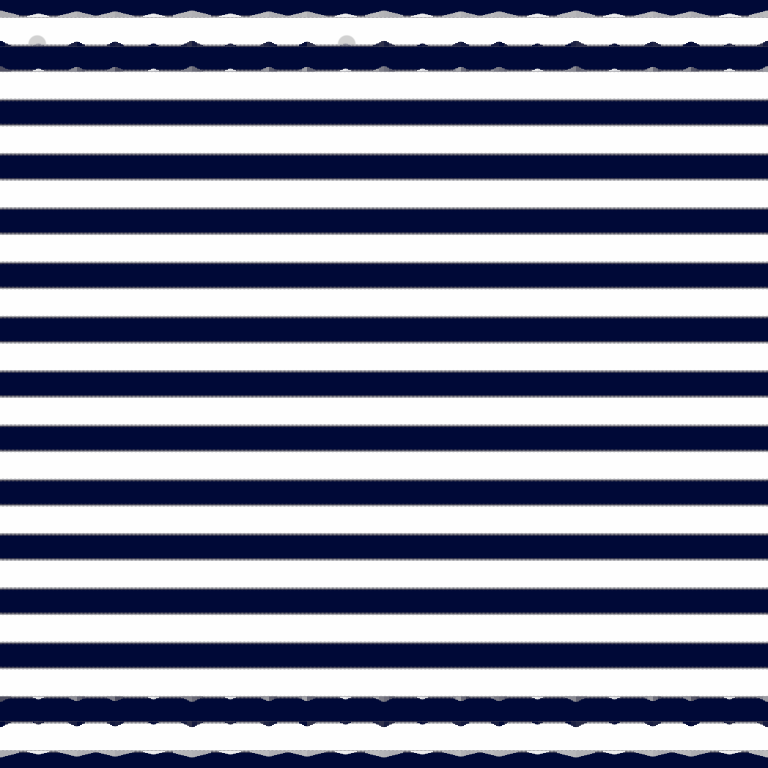
This pattern is drawn by a WebGL 2 fragment shader. Its source:

```glsl
#version 300 es
precision highp float;
// Navy and white horizontal stripes with chipped, scalloped wear near top and bottom.

uniform vec2 u_resolution;
out vec4 outColor;

const vec3 WHITE = vec3(0.995);
const vec3 NAVY = vec3(0.0, 0.035, 0.215);
const vec3 DARK_GRAY = vec3(0.24, 0.24, 0.32);
const vec3 LIGHT_GRAY = vec3(0.64, 0.64, 0.66);
const vec3 PALE_GRAY = vec3(0.82);

const float PITCH = 0.0707;        // distance between stripe centres
const float HALF_WIDTH = 0.0162;   // half of one stripe
const float SCALLOPS = 20.0;       // chips across the canvas

float hash(vec2 p) {
  return fract(sin(dot(p, vec2(127.1, 311.7))) * 4375.85);
}

// Chip size follows a mirrored rhythm of five: large, small, medium, medium, small.
float chipSize(float index) {
  float k = mod(index, 5.0);
  float fromLarge = min(k, 5.0 - k);
  return fromLarge < 0.5 ? 1.0 : (fromLarge < 1.5 ? 0.5 : 0.85);
}

// Stepped triangular profile, 0 to 1, for a chip of the given half width.
float chipProfile(float offset, float size, float halfWidth) {
  float stepped = (floor(abs(offset) * 14.0) + 0.35) / 14.0;
  float ragged = mix(abs(offset), stepped, 0.7);
  return size * max(0.0, 1.0 - ragged / (halfWidth * size));
}

// Soft edge: navy inside, two grays, white outside.
vec3 stripeColor(float dist, vec3 ground, float pixel) {
  float soft = max(0.0008, 0.5 * pixel);
  vec3 color = mix(NAVY, DARK_GRAY, smoothstep(-soft, soft, dist + 0.0016));
  color = mix(color, LIGHT_GRAY, smoothstep(-soft, soft, dist));
  return mix(color, ground, smoothstep(-soft, soft, dist - 0.0018));
}

// Coverage of a band between two signed limits.
float band(float value, float low, float high, float pixel) {
  float soft = 0.6 * pixel;
  return smoothstep(low - soft, low + soft, value)
       * (1.0 - smoothstep(high - soft, high + soft, value));
}

void main() {
  vec2 uv = gl_FragCoord.xy / u_resolution;
  float pixel = 1.0 / u_resolution.y;

  // Stripes mirrored about the middle line
  float fromMiddle = abs(uv.y - 0.5);
  float stripe = floor(fromMiddle / PITCH + 0.5);
  float across = fromMiddle - stripe * PITCH;
  float inner = -across - HALF_WIDTH;
  float outer = across - HALF_WIDTH;
  float ripple = 0.0002 * sin(uv.x * 1200.0);
  float dist = max(inner, outer) + ripple;

  // Chip cell along the stripe
  float index = floor(uv.x * SCALLOPS + 0.5);
  float offset = uv.x * SCALLOPS - index;
  float size = chipSize(index);
  float isWorn = step(5.5, stripe);
  float isLast = step(6.5, stripe);
  float isSixth = isWorn - isLast;

  // Pale smudges above the upper worn stripe
  float smudgeX = abs(abs(uv.x - 0.25) - 0.2015);
  float smudge = length(vec2(smudgeX, fromMiddle - 0.4425)) - 0.0115;
  float smudgeCover = isSixth * step(0.5, uv.y)
                    * (1.0 - smoothstep(-pixel, pixel, smudge));
  vec3 ground = mix(WHITE, PALE_GRAY, smudgeCover);

  // Dark bumps push out from the outer edge
  float bump = 0.0068 * chipProfile(offset, size, 0.3) * isSixth;
  vec3 color = stripeColor(dist, ground, pixel);
  vec2 grain = floor(vec2(uv.x * 160.0, index));
  vec3 bumpColor = mix(NAVY, DARK_GRAY, 0.9 * hash(grain));
  float bumpCover = band(outer, -0.001, bump, pixel) * step(0.0005, bump);
  color = mix(color, bumpColor, bumpCover * (1.0 - 0.7 * smudgeCover));

  // Gray notches bite into the inner edge
  float reach = mix(0.28, 0.62, isLast);
  float notch = mix(0.0062, 0.0078, isLast) * chipProfile(offset, size, reach);
  notch *= isWorn;
  float facet = step(0.0, offset) * 0.5 + 0.4 * hash(grain + 7.0);
  vec3 notchColor = mix(LIGHT_GRAY, DARK_GRAY, facet * (1.0 - 0.55 * isLast));
  notchColor = mix(notchColor, PALE_GRAY, 0.55 * isLast);
  notchColor = size < 0.6 ? mix(notchColor, WHITE, 0.75) : notchColor;
  float notchCover = band(inner, -notch, 0.001, pixel) * step(0.0005, notch);
  color = mix(color, notchColor, notchCover);

  outColor = vec4(color, 1.0);
}
```
